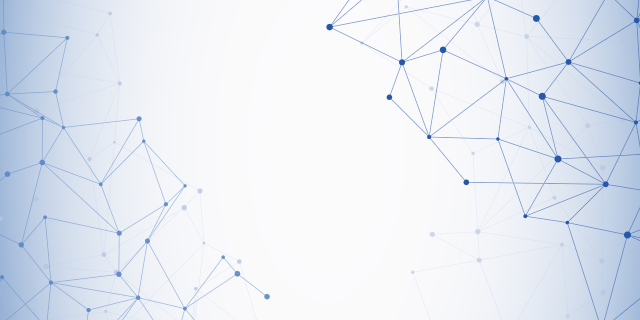
A Shadertoy shader for this background:

```glsl
// A pale blue vignette with webs of dots and thin lines on both sides.
// Each web is a rotated, jittered lattice whose neighbours are linked by
// random segments; a slanted border keeps the middle of the canvas empty.

const vec3 PAPER = vec3(0.985, 0.983, 0.987);
const vec3 VIGNETTE = vec3(0.33, 0.24, 0.126);   // light lost near the sides
const vec3 DEEP_BLUE = vec3(0.15, 0.34, 0.67);
const vec3 MID_BLUE = vec3(0.36, 0.53, 0.77);
const vec3 PALE_BLUE = vec3(0.70, 0.77, 0.88);

// Shape of one web. The border is x = top + slant * (1 - y).
struct Web {
    float cell, angle, seed;
    float top, slant, side;      // side: +1 keeps the right, -1 the left
    float minRadius, maxRadius;
};

vec2 hash22(vec2 p) {
    vec3 q = fract(vec3(p.xyx) * vec3(0.1031, 0.1030, 0.0973));
    q += dot(q, q.yzx + 33.33);
    return fract((q.xx + q.yz) * q.zy);
}

// Coverage of a shape whose signed distance is d
float cover(float d, float pixel) {
    return clamp(0.5 - d / pixel, 0.0, 1.0);
}

float segmentDistance(vec2 p, vec2 a, vec2 b) {
    vec2 ab = b - a;
    float t = clamp(dot(p - a, ab) / dot(ab, ab), 0.0, 1.0);
    return length(p - a - ab * t);
}

mat2 rotation(float angle) {
    float c = cos(angle), s = sin(angle);
    return mat2(c, s, -s, c);
}

// Canvas position of the node in a lattice cell
vec2 nodeAt(vec2 id, Web w) {
    vec2 jitter = 0.1 + 0.8 * hash22(id + w.seed);
    return rotation(w.angle) * ((id + jitter) * w.cell);
}

bool inside(vec2 p, Web w) {
    return w.side * (p.x - w.top - w.slant * (1.0 - p.y)) > 0.0;
}

// Line coverage between two nodes, kept with the given chance
float link(vec2 p, vec2 idA, vec2 idB, float chance, Web w, float pixel) {
    vec2 a = nodeAt(idA, w), b = nodeAt(idB, w);
    float pick = hash22(idA * 3.0 + idB * 7.0 + w.seed).x;
    if (pick > chance || !inside(a, w) || !inside(b, w)) return 0.0;
    return cover(segmentDistance(p, a, b) - 0.0011, pixel);
}

// x: line coverage, y: dot coverage
vec2 drawWeb(vec2 p, Web w, float pixel) {
    vec2 home = floor(p * rotation(w.angle) / w.cell);
    vec2 ink = vec2(0.0);
    for (int j = -1; j <= 0; j++)
    for (int i = -2; i <= 0; i++) {
        vec2 id = home + vec2(i, j);
        vec2 right = id + vec2(1, 0), up = id + vec2(0, 1);
        vec2 corner = id + vec2(1, 1), far = id + vec2(2, 1);

        // Sides, one diagonal and an occasional long link
        ink.x = max(ink.x, link(p, id, right, 0.8, w, pixel));
        ink.x = max(ink.x, link(p, id, up, 0.8, w, pixel));
        bool rising = hash22(id + w.seed + 41.0).x > 0.5;
        vec2 from = rising ? id : right;
        vec2 to = rising ? corner : up;
        ink.x = max(ink.x, link(p, from, to, 0.75, w, pixel));
        ink.x = max(ink.x, link(p, id, far, 0.2, w, pixel));

        vec2 node = nodeAt(id, w);
        float size = hash22(id + w.seed + 17.0).y;
        float radius = mix(w.minRadius, w.maxRadius, size);
        if (inside(node, w))
            ink.y = max(ink.y, cover(length(p - node) - radius, pixel));
    }
    return ink;
}

vec3 paint(vec3 base, vec3 tint, vec2 ink, vec2 opacity) {
    base = mix(base, tint, ink.x * opacity.x);
    return mix(base, tint, ink.y * opacity.y);
}

vec3 background(vec2 p) {
    float r = length((p - vec2(1.02, 0.55)) * vec2(1.0, 0.5));
    return PAPER - VIGNETTE * pow(r, 3.7);
}

void mainImage(out vec4 fragColor, in vec2 fragCoord) {
    vec2 p = fragCoord / iResolution.y;
    float pixel = 1.0 / iResolution.y;

    Web paleLeft = Web(0.18, 0.5, 23.0, 0.38, 0.50, -1.0, 0.004, 0.009);
    Web paleRight = Web(0.20, 0.3, 57.0, 1.10, 0.15, 1.0, 0.005, 0.009);
    Web midLeft = Web(0.155, 0.25, 11.0, 0.17, 0.72, -1.0, 0.005, 0.009);
    Web deepRight = Web(0.19, -0.35, 75.0, 0.83, 0.95, 1.0, 0.005, 0.011);

    // Faint webs lie behind the strong ones
    vec3 color = background(p);
    color = paint(color, PALE_BLUE, drawWeb(p, paleLeft, pixel), vec2(0.22, 0.75));
    color = paint(color, PALE_BLUE, drawWeb(p, paleRight, pixel), vec2(0.22, 0.6));
    color = paint(color, MID_BLUE, drawWeb(p, midLeft, pixel), vec2(0.55, 0.9));
    color = paint(color, DEEP_BLUE, drawWeb(p, deepRight, pixel), vec2(0.6, 1.0));
    fragColor = vec4(color, 1.0);
}
```
